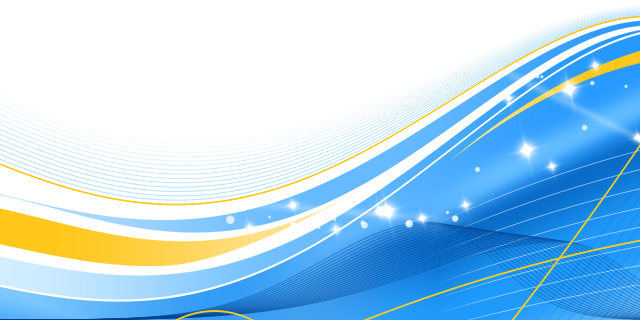
This background is drawn by a WebGL 1 fragment shader. Its source:

```glsl
precision highp float;
// Flowing blue and gold ribbons on white, with a fan of fine lines above,
// a shaded hill with a line mesh below, and sparkles along the sweep.
// Ribbon edges are quartics y(x); the canvas spans x 0..2 and y 0..1.
uniform vec2 u_resolution;

float px; // size of one pixel in canvas units

// Quartic through five heights at x = 0, 0.5, 1, 1.5, 2 (Newton form)
float curve(float x, float a, float b, float c, float d, float e) {
  float t = 2.0 * x;
  float c2 = t * (t - 1.0) / 2.0;
  float c3 = c2 * (t - 2.0) / 3.0;
  float c4 = c3 * (t - 3.0) / 4.0;
  return a + t * (b - a) + c2 * (a - 2.0 * b + c)
       + c3 * (d - 3.0 * c + 3.0 * b - a)
       + c4 * (e - 4.0 * d + 6.0 * c - 4.0 * b + a);
}

// Coverage of the area under an edge
float below(float y, float edge) {
  return 1.0 - smoothstep(-0.8 * px, 0.8 * px, y - edge);
}

// Coverage of a stroke at signed distance d
float stroke(float d, float halfWidth) {
  return clamp((halfWidth - abs(d)) / px + 0.5, 0.0, 1.0) * min(1.0, 2.0 * halfWidth / px);
}

float hash(float n) { return fract(sin(n * 91.7) * 4375.5); }

float star(vec2 d, float size) {
  d = mat2(0.97, -0.24, 0.24, 0.97) * d / size;
  vec2 a = abs(d);
  return exp(-12.0 * dot(d, d)) + 0.9 * exp(-3.0 * a.x - 22.0 * a.y)
       + 0.9 * exp(-3.0 * a.y - 22.0 * a.x);
}

// Hill with a gentle left flank and a steeper right one
float hill(float x, float k) {
  float d = x - 1.34 - 0.42 * k;
  float w = d < 0.0 ? 0.47 + 0.16 * k : 0.29;
  return (0.305 - 0.06 * k) * exp(-d * d / (w * w));
}

// One line of the fan that sweeps up to the right edge
float sweep(float x, float k) {
  float u = (x - 1.3) / 0.7;
  return mix(0.27 - 0.045 * k, 0.53 - 0.06 * k, u * (1.3 - 0.3 * u));
}

// Blue field below the ribbons: base, highlight streak, shadowed hill
vec3 blueField(vec2 p, float thinEdge) {
  vec3 col = mix(vec3(0.82, 0.93, 1.0), vec3(0.42, 0.74, 1.0), smoothstep(0.0, 1.0, p.x));
  col = mix(col, vec3(0.15, 0.6, 1.0), smoothstep(0.9, 1.9, p.x));
  float depth = smoothstep(0.0, 0.17, thinEdge - p.y);
  vec3 deep = mix(vec3(0.5, 0.79, 1.0), vec3(0.2, 0.61, 0.96), max(depth, smoothstep(0.0, 0.7, p.x)));
  col = mix(col, deep, below(p.y, thinEdge) * (1.0 - smoothstep(0.7, 1.2, p.x)));

  float ridge = p.x < 1.354 ? hill(p.x, 0.0) : 0.297 + 0.485 * (p.x - 1.354);
  float h = p.y - ridge;
  float right = smoothstep(1.2, 1.6, p.x);
  col = mix(col, vec3(0.5, 0.8, 1.0), 0.65 * right * exp(-pow((h - 0.06) / 0.055, 2.0)));
  vec3 slope = mix(vec3(0.03, 0.42, 0.78), vec3(0.12, 0.6, 0.98), smoothstep(0.06, 0.3, -h));
  slope = mix(slope, vec3(0.42, 0.76, 1.0), smoothstep(0.35, 0.65, -h) * right);
  return mix(col, slope, (1.0 - smoothstep(-0.07, 0.04, h)) * smoothstep(0.75, 1.4, p.x));
}

void main() {
  px = 1.0 / u_resolution.y;
  vec2 p = gl_FragCoord.xy / u_resolution * vec2(2.0, 1.0);
  float x = p.x, y = p.y;
  vec3 white = vec3(1.0), gold = vec3(1.0, 0.78, 0.1);

  // Ribbon edges from top to bottom
  float goldEdge = curve(x, 0.487, 0.362, 0.461, 0.742, 0.948);
  float bandTop = curve(x, 0.393, 0.3125, 0.422, 0.714, 0.935);
  float bandBottom = curve(x, 0.391, 0.279, 0.357, 0.667, 0.919);
  float fieldTop = curve(x, 0.198, 0.141, 0.292, 0.635, 0.906);
  float thinEdge = curve(x, 0.107, 0.068, 0.245, 0.604, 0.896);

  // Fan of pale lines fading upward
  float spread = curve(x, 0.25, 0.22, 0.18, 0.1, 0.04) / 16.0;
  float row = (y - goldEdge) / spread;
  float fan = stroke((fract(row + 0.5) - 0.5) * spread, 0.0016);
  fan *= step(0.5, row) * (1.0 - smoothstep(1.0, 17.0, row));
  vec3 col = mix(white, vec3(0.62, 0.84, 1.0), fan * 0.75);
  col = mix(col, gold, stroke(y - goldEdge, 0.0027));

  // Blue band, white band and tapering gold ribbon
  vec3 bandColor = mix(vec3(0.66, 0.85, 1.0), vec3(0.4, 0.73, 1.0), smoothstep(0.2, 1.0, x));
  bandColor = mix(bandColor, vec3(0.17, 0.6, 0.98), smoothstep(1.2, 2.0, x));
  col = mix(col, bandColor, below(y, bandTop));
  col = mix(col, white, below(y, bandBottom));
  float taper = mix(0.8, 0.22, smoothstep(0.5, 1.13, x));
  float ribbon = below(y, mix(bandBottom, fieldTop, 0.22)) - below(y, mix(bandBottom, fieldTop, taper));
  col = mix(col, mix(gold, vec3(1.0, 0.89, 0.6), smoothstep(0.1, 1.05, x)), ribbon);

  // Field, mesh of dark arcs and light sweeping lines
  vec3 field = blueField(p, thinEdge);
  for (int i = 0; i < 22; i++) {
    float k = float(i) / 21.0;
    field = mix(field, vec3(0.0, 0.25, 0.55), 0.55 * stroke(y - hill(x, k), 0.0014));
    if (i < 8) field = mix(field, white, 0.6 * smoothstep(1.3, 1.6, x) * stroke(y - sweep(x, float(i)), 0.0014));
    float diagonal = (y - 0.43 + 0.045 * float(i) - 1.33 * (x - 2.0)) * 0.6;
    field = mix(field, vec3(0.0, 0.3, 0.62), 0.3 * smoothstep(1.55, 1.8, x) * stroke(diagonal, 0.0012));
  }
  // Gold accents: sweep, steep line, low arc and upper blade
  float accent = stroke(y - sweep(x, 4.7), 0.003);
  accent = max(accent, stroke((y - 0.545 - 1.45 * (x - 2.0) - 0.2 * (x - 2.0) * (x - 2.0)) * 0.6, 0.0028));
  accent = max(accent, stroke(y - 0.028 + 2.0 * (x - 0.67) * (x - 0.67), 0.003));
  field = mix(field, vec3(0.95, 0.8, 0.15), accent);
  float u = max((x - 1.406) / 0.594, 0.0);
  float blade = 0.497 + 0.508 * u - 0.164 * u * u;
  float bladeCover = (below(y, blade) - below(y, blade - 0.038 * u)) * step(0.001, u);
  field = mix(field, mix(vec3(1.0, 0.9, 0.55), gold, smoothstep(0.1, 0.8, u)), bladeCover);
  col = mix(col, field, below(y, fieldTop));
  col = mix(col, white, stroke(y - thinEdge, 0.0035));

  // Sparkles: large stars, small stars and round dots
  float light = 0.0;
  for (int i = 0; i < 18; i++) {
    float n = float(i);
    if (i < 3) light += star(p - vec2(1.211 + 0.435 * n - 0.151 * n * (n - 1.0), 0.341 + 0.19 * n), 0.085);
    float sx = 0.78 + 0.135 * n;
    float rise = smoothstep(1.35, 1.7, sx);
    if (i < 10) light += 0.8 * star(p - vec2(sx, mix(0.32, 0.65, rise) + mix(0.04, 0.17, rise) * sin(2.6 * n - 0.92)), 0.05);
    float dx = 0.72 + 1.25 * (n + hash(n)) / 18.0;
    float lift = smoothstep(1.4, 1.65, dx);
    float dy = mix(0.31, 0.69, lift) + (hash(n + 40.0) - 0.5) * mix(0.06, 0.2, lift);
    float size = 0.004 + 0.009 * hash(n + 7.0) * hash(n + 7.0);
    light += 0.75 * below(length(p - vec2(dx, dy)), size);
  }
  // Soft wisps trailing through the sparkles
  light += 0.25 * exp(-pow((y - 0.365 + 0.08 * (x - 0.75)) / 0.012, 2.0)) * smoothstep(0.7, 0.9, x) * (1.0 - smoothstep(1.1, 1.6, x));
  light += 0.25 * exp(-pow((y - 0.8 + 0.5 * (x - 1.53)) / 0.015, 2.0)) * smoothstep(1.5, 1.65, x);
  gl_FragColor = vec4(mix(col, white, clamp(light, 0.0, 1.0)), 1.0);
}
```
